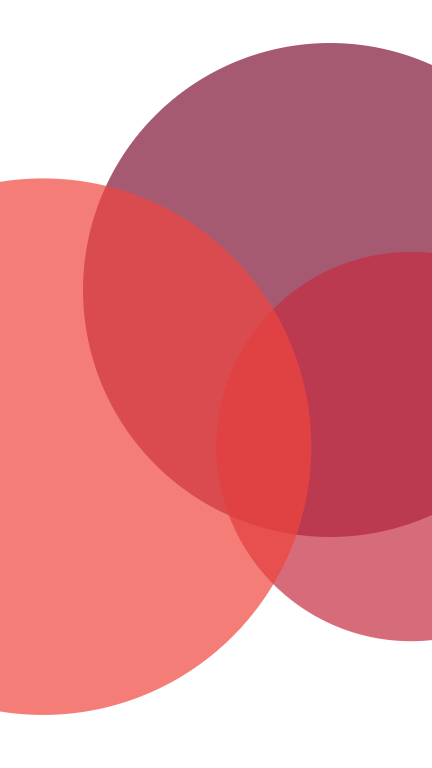
This background is drawn by a Shadertoy shader. Its source:

```glsl
// Discs: centre x, centre y, radius, in canvas heights
const vec3 PLUM_DISC  = vec3(0.4297, 0.6224, 0.3216);
const vec3 ROSE_DISC  = vec3(0.5352, 0.4186, 0.2535);
const vec3 CORAL_DISC = vec3(0.0560, 0.4184, 0.3493);

const vec3 PAPER = vec3(1.0);
const vec3 PLUM  = vec3(0.496, 0.076, 0.210);
const vec3 ROSE  = vec3(0.773, 0.172, 0.256);
const vec3 CORAL = vec3(0.940, 0.270, 0.243);

const float OPACITY = 0.7;

// Blends one translucent disc over the colour below it
vec3 overlayDisc(vec3 below, vec2 p, vec3 disc, vec3 tint, float pixel) {
    float dist = length(p - disc.xy) - disc.z;
    float coverage = clamp(0.5 - dist / pixel, 0.0, 1.0);
    return mix(below, tint, OPACITY * coverage);
}

void mainImage(out vec4 fragColor, in vec2 fragCoord) {
    float pixel = 1.0 / iResolution.y;
    vec2 p = fragCoord * pixel;

    // Layers from back to front
    vec3 color = PAPER;
    color = overlayDisc(color, p, PLUM_DISC, PLUM, pixel);
    color = overlayDisc(color, p, ROSE_DISC, ROSE, pixel);
    color = overlayDisc(color, p, CORAL_DISC, CORAL, pixel);

    fragColor = vec4(color, 1.0);
}
```
